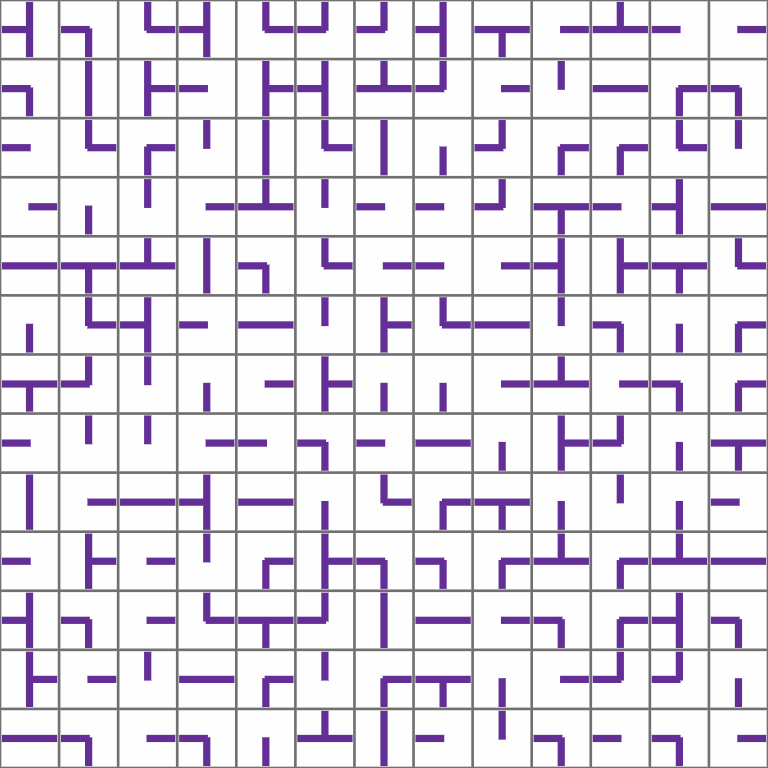
Reproduce this pattern procedurally as a Shadertoy shader.

```glsl
#define CELLS 13.0
#define PIPE_WIDTH 0.122
#define PIPE_REACH 0.468
#define PIPE_OVERLAP 0.02
#define GRID_WIDTH 0.045
#define STUB_SHARE 0.37
#define CORNER_SHARE 0.29
#define STRAIGHT_SHARE 0.12
#define PAPER_COLOR vec3(0.995, 0.995, 1.0)
#define PIPE_COLOR vec3(0.39, 0.18, 0.59)
#define GRID_COLOR vec3(0.44)

float hash(vec2 cell, float seed) {
    vec3 q = fract(vec3(cell.xyx + seed) * vec3(0.1031, 0.1030, 0.0973));
    q += dot(q, q.yzx + 33.33);
    return fract((q.x + q.y) * q.z);
}

// Four-bit set of arms, one bit per quarter turn
int armSet(float pick) {
    if (pick < STUB_SHARE) return 1;
    pick -= STUB_SHARE;
    if (pick < CORNER_SHARE) return 3;
    pick -= CORNER_SHARE;
    return pick < STRAIGHT_SHARE ? 5 : 7;
}

// Butt-ended bar from the cell centre along +x
float armDistance(vec2 p) {
    float middle = 0.5 * (PIPE_REACH - PIPE_OVERLAP);
    float halfLength = 0.5 * (PIPE_REACH + PIPE_OVERLAP);
    vec2 d = abs(p - vec2(middle, 0.0)) - vec2(halfLength, 0.5 * PIPE_WIDTH);
    return max(d.x, d.y);
}

float pipeDistance(vec2 p, vec2 cell) {
    int arms = armSet(hash(cell, 17.0));
    int turn = int(4.0 * hash(cell, 71.0));
    float d = 1.0;
    for (int i = 0; i < 4; i++) {
        if (((arms >> ((i + turn) & 3)) & 1) == 1) d = min(d, armDistance(p));
        p = vec2(p.y, -p.x);
    }
    return d;
}

float coverage(float d, float pixel) {
    return clamp(0.5 - d / pixel, 0.0, 1.0);
}

void mainImage(out vec4 fragColor, in vec2 fragCoord) {
    float pixel = CELLS / iResolution.y;
    vec2 uv = fragCoord * pixel;
    vec2 cell = floor(uv);
    vec2 p = fract(uv) - 0.5;

    // Pipes below, cell borders on top
    float border = 0.5 - max(abs(p.x), abs(p.y)) - 0.5 * GRID_WIDTH;
    vec3 color = mix(PAPER_COLOR, PIPE_COLOR, coverage(pipeDistance(p, cell), pixel));
    color = mix(color, GRID_COLOR, coverage(border, pixel));
    fragColor = vec4(color, 1.0);
}
```
